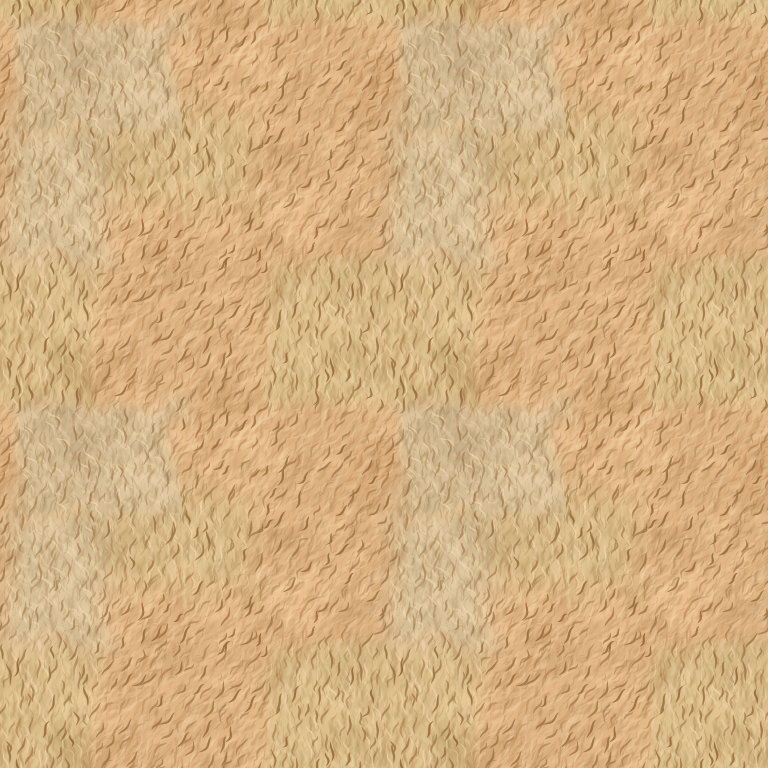
Give the GLSL for this texture, as a Shadertoy shader.

```glsl
#define REPEATS 2.0
#define TAU 6.2831853
#define TAN_FUR vec3(0.885, 0.715, 0.525)
#define BEIGE_FUR vec3(0.850, 0.735, 0.535)
#define PALE_FUR vec3(0.835, 0.745, 0.590)
#define BROWN_FUR vec3(0.770, 0.580, 0.375)
#define DARK_HAIR vec3(0.560, 0.385, 0.195)
#define LIGHT_HAIR vec3(0.970, 0.865, 0.700)
#define MOTTLE 0.028
#define DARK_AMOUNT 0.85
#define LIGHT_AMOUNT 0.65

vec3 hash(vec2 c) {
    vec3 q = fract(c.xyx * vec3(0.1031, 0.1030, 0.0973));
    q += dot(q, q.yxz + 33.33);
    return fract((q.xxy + q.yzz) * q.zyx);
}

// Sines with random whole frequencies, so the sum wraps in the unit tile
float mottle(vec2 p, float range, float seed) {
    float sum = 0.0;
    for (int i = 0; i < 8; i++) {
        vec3 h = hash(vec2(float(i), seed));
        vec2 freq = floor((h.xy - 0.5) * 2.0 * range + 0.5);
        float warp = 1.2 * sin(TAU * (p.x + 2.0 * p.y + h.x));
        sum += sin(TAU * (dot(freq, p) + h.z) + warp);
    }
    return sum / 4.0;
}

// Soft rectangle that wraps around the tile
float patchMask(vec2 p, vec2 centre, vec2 halfSize, float blur) {
    vec2 d = abs(fract(p - centre + 0.5) - 0.5) - halfSize;
    return 1.0 - smoothstep(-blur, blur, max(d.x, d.y));
}

// Curved tapering hairs, one per grid cell; size = half length, half width
float hairs(vec2 p, vec2 grid, vec2 size, float lean, float seed, float blur) {
    vec2 home = floor(p * grid);
    float cover = 0.0;
    for (int j = -1; j <= 1; j++)
    for (int i = -1; i <= 1; i++) {
        vec2 cell = home + vec2(i, j);
        vec2 key = mod(cell, grid) + seed * 57.0;
        vec3 h = hash(key);
        vec3 k = hash(key + 211.0);
        vec2 v = p - (cell + h.xy) / grid;
        float angle = lean + (h.z - 0.5) * 0.7;
        vec2 dir = vec2(sin(angle), cos(angle));
        float along = dot(v, dir) / (size.x * mix(0.55, 1.0, k.x));
        float across = dot(v, vec2(dir.y, -dir.x));
        across += size.x * ((k.y - 0.5) * 0.4 * along * along
                + 0.09 * sin(along * 3.5 + k.z * TAU));
        float taper = max(1.0 - along * along, 0.0);
        float width = size.y * taper;
        float line = 1.0 - smoothstep(width - blur, width + blur, abs(across));
        cover = max(cover, line * smoothstep(0.0, 0.5, taper) * mix(0.25, 1.0, k.z));
    }
    return cover;
}

void mainImage(out vec4 fragColor, in vec2 fragCoord) {
    vec2 p = fract(fragCoord / iResolution.xy * REPEATS);
    float pixel = REPEATS / min(iResolution.x, iResolution.y);
    float blur = max(0.7 * pixel, 0.0015);

    // Ragged patches of differing coat
    vec2 edge = p + 0.018 * vec2(mottle(p, 7.0, 3.0), mottle(p, 7.0, 8.0));
    float pale = max(patchMask(edge, vec2(0.25, 0.80), vec2(0.21, 0.145), 0.035),
                     patchMask(edge, vec2(0.15, 0.49), vec2(0.13, 0.17), 0.06));
    float beige = max(patchMask(edge, vec2(0.97, 0.13), vec2(0.27, 0.185), 0.025),
                      patchMask(edge, vec2(0.43, 0.59), vec2(0.22, 0.12), 0.07));
    float brown = max(patchMask(edge, vec2(0.95, 0.76), vec2(0.05, 0.05), 0.07),
                      patchMask(edge, vec2(0.60, 0.96), vec2(0.07, 0.02), 0.06));
    brown = max(brown, 0.7 * patchMask(edge, vec2(0.27, 0.05), vec2(0.06, 0.02), 0.06));

    vec3 color = mix(TAN_FUR, BEIGE_FUR, beige);
    color = mix(color, PALE_FUR, pale);
    color = mix(color, BROWN_FUR, 0.6 * brown);
    color += MOTTLE * (mottle(p, 4.0, 1.0) + 0.8 * mottle(p, 13.0, 5.0));

    // Hair direction, measured from upright
    float darkLean = mix(mix(0.62, 0.12, beige), 0.15, pale);
    float lightLean = mix(mix(0.70, -0.15, beige), -0.75, pale);

    // Soft undercoat
    float shade = hairs(p, vec2(38.0, 24.0), vec2(0.036, 0.005), darkLean, 1.0, 0.005);
    float sheen = hairs(p, vec2(34.0, 26.0), vec2(0.034, 0.005), lightLean, 2.0, 0.004);
    color = mix(color, DARK_HAIR, 0.26 * shade);
    color = mix(color, LIGHT_HAIR, 0.38 * sheen);

    // Fine grain, then distinct pale and dark strands
    float grain = hairs(p, vec2(58.0, 40.0), vec2(0.021, 0.0018), darkLean, 3.0, blur);
    float light = hairs(p, vec2(27.0, 22.0), vec2(0.034, 0.0022), lightLean, 4.0, blur);
    float dark = hairs(p, vec2(29.0, 21.0), vec2(0.032, 0.0030), darkLean, 5.0, blur);
    color = mix(color, DARK_HAIR, 0.28 * grain);
    color = mix(color, LIGHT_HAIR, LIGHT_AMOUNT * light * mix(0.6, 1.0, max(pale, beige)));
    color = mix(color, DARK_HAIR, DARK_AMOUNT * dark * mix(1.0, 0.65, pale));

    fragColor = vec4(clamp(color, 0.0, 1.0), 1.0);
}
```
